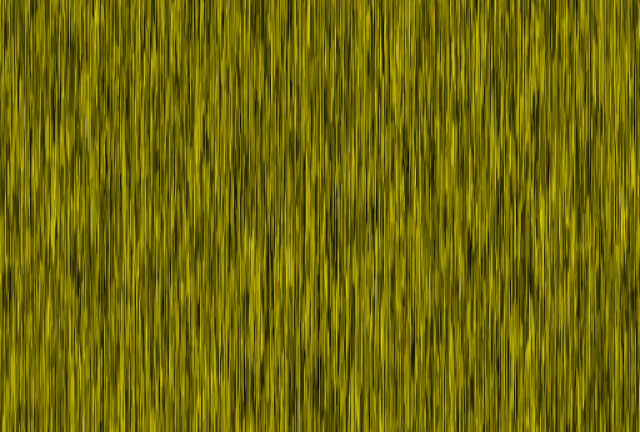
Give the GLSL for this texture, as a Shadertoy shader.

```glsl
const vec3 FIBRE_YELLOW = vec3(1.0, 0.945, 0.0);
const float MEAN_TONE = 0.445;

float hash(vec2 cell, float seed) {
    vec3 p = fract(vec3(cell.xyx + seed * 17.3) * vec3(0.1031, 0.1030, 0.0973));
    p += dot(p, p.yzx + 33.33);
    return fract((p.x + p.y) * p.z);
}

// One vertical thread in segments of its own length and offset.
float thread(float column, float y, float seed) {
    y *= mix(0.65, 1.5, hash(vec2(column, 3.0), seed + 8.0));
    y += hash(vec2(column, 7.0), seed + 3.0) * 11.0;
    float row = floor(y);
    float blend = smoothstep(0.35, 0.65, y - row);
    return mix(hash(vec2(column, row), seed),
               hash(vec2(column, row + 1.0), seed), blend);
}

// Adjacent threads with a narrow soft edge; count gives columns and rows.
float streaks(vec2 uv, vec2 count, float softness, float seed) {
    float x = uv.x * count.x - 0.5;
    float column = floor(x);
    float y = uv.y * count.y;
    float edge = smoothstep(0.5 - softness, 0.5 + softness, x - column);
    return mix(thread(column, y, seed), thread(column + 1.0, y, seed), edge);
}

float centred(float value) {
    return value - 0.5;
}

void mainImage(out vec4 fragColor, in vec2 fragCoord) {
    vec2 uv = fragCoord / iResolution.xy;

    // Brightness from long, short and broad strands
    float tone = MEAN_TONE;
    tone += 0.42 * centred(streaks(uv, vec2(512.0, 8.0), 0.15, 1.0));
    tone += 0.25 * centred(streaks(uv, vec2(512.0, 18.0), 0.15, 3.0));
    tone += 0.17 * centred(streaks(uv, vec2(300.0, 9.0), 0.25, 2.0));
    tone += 0.07 * centred(streaks(uv, vec2(65.0, 6.0), 0.5, 4.0));
    tone = clamp(tone, 0.0, 1.0);

    // Occasional russet and pale threads
    float russet = smoothstep(0.88, 0.99, streaks(uv, vec2(512.0, 16.0), 0.15, 5.0));
    float pale = smoothstep(0.97, 0.99, streaks(uv, vec2(512.0, 11.0), 0.15, 6.0));
    vec3 color = FIBRE_YELLOW * tone;
    color.g *= 1.0 - 0.14 * russet;
    color.b = 0.4 * tone * pale;

    fragColor = vec4(color, 1.0);
}
```
